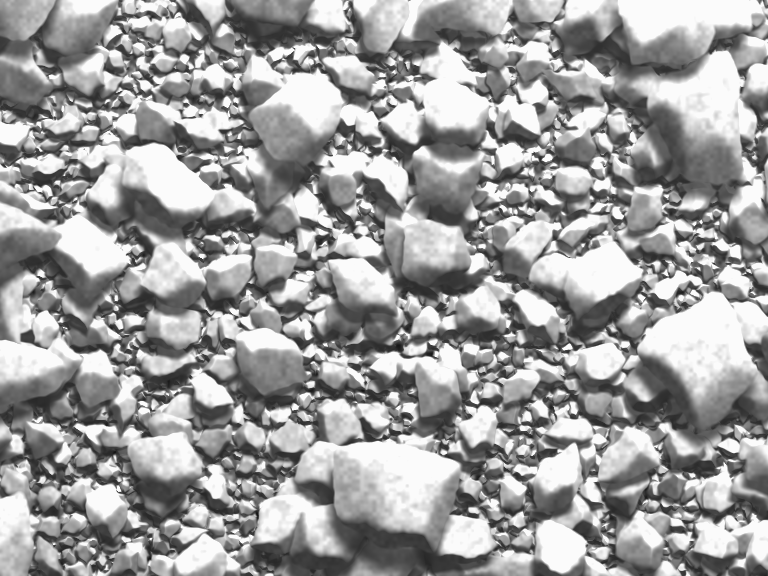
A Shadertoy shader for this texture:

```glsl
const int LAYERS = 7;
const int FACETS = 6;
const float LARGEST_CELL = 0.235;
const float LAYER_RATIO = 0.67;
const vec2 STONE_RADIUS = vec2(0.31, 0.48);   // min and max, in cells
const float COARSE_COVER = 0.38;              // share of filled cells, largest layer
const float FINE_COVER = 1.0;                 // share of filled cells, smallest layer
const float EDGE_BLUR = 0.0026;
const float CORNER_SHARPNESS = 15.0;
const float CAP_HEIGHT = 0.36;
const float MAIN_TILT = -0.4;
const vec3 LIGHT = vec3(0.14, 0.75, 0.646);
const vec2 SHADOW_SHIFT = vec2(0.08, 0.34);   // towards the light, in radii
const float SHADOW_STRENGTH = 0.8;
const float SHADOW_TONE = 0.16;
const float GROUND_TONE = 0.36;
const float AMBIENT = 0.25;
const float DIFFUSE = 0.95;
const float GRAIN = 0.22;
const float TAU = 6.2831853;

vec3 hash3(vec2 p) {
    vec3 q = fract(p.xyx * vec3(0.1031, 0.1030, 0.0973));
    q += dot(q, q.yxz + 33.33);
    return fract((q.xxy + q.yzz) * q.zyx);
}

vec2 noise2(vec2 p) {
    vec2 i = floor(p), f = fract(p);
    f = f * f * (3.0 - 2.0 * f);
    vec2 low = mix(hash3(i).xy, hash3(i + vec2(1, 0)).xy, f.x);
    vec2 high = mix(hash3(i + vec2(0, 1)).xy, hash3(i + vec2(1, 1)).xy, f.x);
    return mix(low, high, f.y) - 0.5;
}

// Faceted stone of unit radius: x = light, y = outline distance, z = shadow distance
vec3 stone(vec2 v, vec2 id, vec3 shape) {
    float turn = MAIN_TILT + (shape.x - 0.5) * 2.8;
    float c = cos(turn), s = sin(turn);
    mat2 spin = mat2(c, -s, s, c);
    float aspect = mix(1.0, 1.32, shape.y);
    vec2 stretch = vec2(aspect, 1.0 / aspect);
    vec2 q = spin * v / stretch;
    vec2 shadowQ = spin * (v + SHADOW_SHIFT) / stretch;

    // Tilted top face
    vec2 tilt = (hash3(id + 71.3).xy - 0.5) * 1.1;
    float weight = exp(-CORNER_SHARPNESS * (CAP_HEIGHT - dot(tilt, v)));
    vec3 normal = weight * normalize(vec3(tilt, 1.0));
    float outline = 0.0, shadow = 0.0;

    // Side faces, blended softly where they meet
    for (int i = 0; i < FACETS; i++) {
        vec3 rnd = hash3(id + 13.7 * float(i + 1));
        float angle = (float(i) + 0.8 * rnd.x) * TAU / float(FACETS);
        vec2 dir = vec2(cos(angle), sin(angle));
        float reach = mix(0.72, 1.0, rnd.y);
        float slope = mix(0.6, 1.7, rnd.z);
        float beyond = dot(q, dir) - reach;
        weight = exp(CORNER_SHARPNESS * slope * beyond);
        normal += weight * normalize(vec3(slope * (dir * spin), 1.0));
        outline += exp(CORNER_SHARPNESS * beyond);
        shadow += exp(CORNER_SHARPNESS * (dot(shadowQ, dir) - reach));
    }
    float light = max(dot(normalize(normal), LIGHT), 0.0);
    return vec3(light, log(vec2(outline, shadow)) / CORNER_SHARPNESS);
}

void mainImage(out vec4 fragColor, in vec2 fragCoord) {
    vec2 p = fragCoord / iResolution.y;
    vec2 uv = fragCoord / iResolution.xy;
    float grain = noise2(p * 65.0).x + 0.8 * noise2(p * 140.0).y;
    vec2 roughness = 0.004 * noise2(p * 90.0 + 5.0);
    float tone = GROUND_TONE * (1.0 + grain);

    // Paint from fine gravel up to the largest stones
    for (int layer = LAYERS - 1; layer >= 0; layer--) {
        float level = float(layer);
        float cell = LARGEST_CELL * pow(LAYER_RATIO, level);
        float cover = mix(COARSE_COVER, FINE_COVER, level / float(LAYERS - 1));
        vec2 offset = vec2(17.3, 9.1) * (level + 1.0);
        vec2 warped = p + roughness + 0.1 * cell * noise2(p * 3.5 / cell + offset);
        vec2 home = floor(p / cell + offset);

        for (int y = -1; y <= 1; y++)
        for (int x = -1; x <= 1; x++) {
            vec2 id = home + vec2(x, y);
            vec3 place = hash3(id + 31.0 * level);
            vec3 shape = hash3(id + 31.0 * level + 157.0);
            if (place.z > cover) continue;
            vec2 center = (id + 0.2 + 0.6 * place.xy - offset) * cell;
            float radius = cell * mix(STONE_RADIUS.x, STONE_RADIUS.y, shape.z);
            vec2 v = (warped - center) / radius;
            if (dot(v, v) > 4.4) continue;

            vec3 s = stone(v, id + 31.0 * level, shape);
            float albedo = mix(0.78, 1.1, fract(shape.z * 7.0 + place.x));
            float face = albedo * (AMBIENT + DIFFUSE * s.x) * (1.0 + GRAIN * grain);
            float blur = EDGE_BLUR / radius;
            float shade = SHADOW_STRENGTH * (1.0 - smoothstep(-0.14, 0.14, s.z));
            tone = mix(tone, min(tone, SHADOW_TONE), shade);
            tone = mix(tone, face, 1.0 - smoothstep(-blur, blur, s.y));
        }
    }

    // Overexposed light, stronger towards the upper right
    tone *= 0.94 + 0.2 * uv.y + 0.06 * uv.x;
    fragColor = vec4(vec3(clamp(tone, 0.0, 0.985)), 1.0);
}
```
